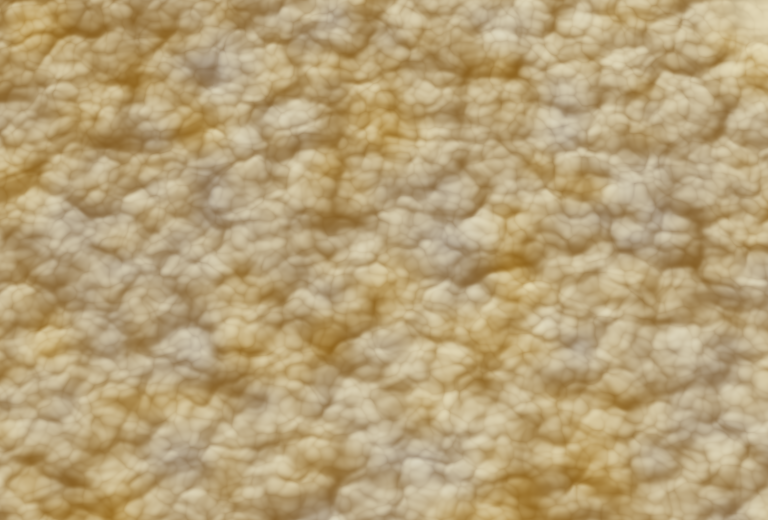
A Shadertoy shader for this texture:

```glsl
// A heap of pale, crumbly meal lit softly from above.
// Three sizes of rounded crumbs are merged into a height field; its slope
// toward the light and its hollows set the tone, then a warm ramp colours it.

const vec2 LIGHT_DIR = vec2(-0.24, 0.97);
const vec3 MEAL_MID = vec3(0.73, 0.648, 0.49);
const vec3 MEAL_CONTRAST = vec3(0.068, 0.091, 0.113);
const vec3 AMBER_SHIFT = vec3(0.03, -0.03, -0.17);
const vec3 PALE_MEAL = vec3(0.86, 0.82, 0.70);

float hash(vec2 p) {
    return fract(sin(dot(p, vec2(127.1, 311.7))) * 43758.5453);
}

vec2 hash2(vec2 p) {
    return vec2(hash(p), hash(p + vec2(37.3, 17.9)));
}

float noise(vec2 p) {
    vec2 cell = floor(p);
    vec2 f = fract(p);
    f = f * f * (3.0 - 2.0 * f);
    float low = mix(hash(cell), hash(cell + vec2(1, 0)), f.x);
    float high = mix(hash(cell + vec2(0, 1)), hash(cell + vec2(1, 1)), f.x);
    return mix(low, high, f.y);
}

// Signed noise in two octaves
float drift(vec2 p) {
    return noise(p) + 0.5 * noise(p * 2.1 + 8.3) - 0.75;
}

// One layer of scattered domes, joined by a smooth maximum
float crumbs(vec2 p, float seed) {
    const float SHARPNESS = 9.0;
    vec2 cell = floor(p);
    float total = 0.0;
    for (int y = -1; y <= 1; y++) {
        for (int x = -1; x <= 1; x++) {
            vec2 id = cell + vec2(x, y);
            vec2 away = p - id - hash2(id + seed);
            float size = 0.5 * hash(id + seed + 71.7);
            total += exp(SHARPNESS * (size - 1.4 * dot(away, away)));
        }
    }
    return log(total) / SHARPNESS;
}

// Stacked layers: x is the true height, y the evenly weighted relief
vec2 heap(vec2 p) {
    vec2 warp = vec2(drift(p * 19.0), drift(p * 19.0 + 43.0));
    p += 0.016 * warp;
    float frequency = 11.0;
    float weight = 1.0;
    vec2 sum = vec2(0.0);
    for (int i = 0; i < 3; i++) {
        float bump = weight * crumbs(p * frequency, 13.0 * float(i));
        sum += vec2(bump / frequency, bump);
        frequency *= 2.13;
        weight *= 0.76;
    }
    return sum;
}

// Light and shade with a spread of about one unit around zero
float shade(vec2 p, float reach) {
    vec2 toward = heap(p + reach * LIGHT_DIR);
    vec2 behind = heap(p - reach * LIGHT_DIR);
    float slope = (behind.x - toward.x) / (2.0 * reach);
    float relief = (0.5 * (behind.y + toward.y) - 0.07) / 0.28;
    float tone = 0.72 * slope + 0.5 * relief + 0.8 * drift(p * 3.2 + 5.0);
    return tone / sqrt(1.0 + 0.08 * tone * tone);
}

void mainImage(out vec4 fragColor, in vec2 fragCoord) {
    vec2 uv = fragCoord / iResolution.y;
    float aspect = iResolution.x / iResolution.y;

    // Gentle tilt: crumbs shrink and flatten toward the top
    vec2 ground = vec2((uv.x - 0.5 * aspect) * (0.92 + 0.2 * uv.y),
                       uv.y * (1.08 + 0.1 * uv.y)) + 3.0;
    float tone = shade(ground, 0.005);

    // Amber glow gathers unevenly, mostly in the hollows
    float amber = drift(ground * 8.0 + 21.0);
    float hollow = 1.0 - 0.5 * smoothstep(-0.5, 1.5, tone);
    vec3 color = MEAL_MID + tone * MEAL_CONTRAST + amber * hollow * AMBER_SHIFT;

    // Smooth pale slope at the far right corner
    float corner = length((uv - vec2(aspect, 1.0)) * vec2(1.0, 1.2));
    float pale = 1.0 - smoothstep(0.06, 0.17, corner + 0.04 * amber);
    color = mix(color, PALE_MEAL + 0.02 * tone, 0.8 * pale);

    fragColor = vec4(clamp(color, 0.0, 1.0), 1.0);
}
```
